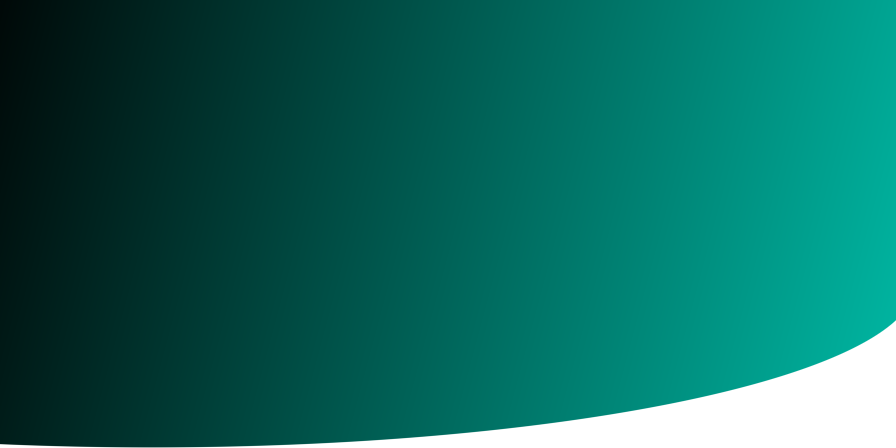
This background is drawn by a WebGL 2 fragment shader. Its source:

```glsl
#version 300 es
precision highp float;
// A dark-to-teal slanted linear gradient whose lower edge is a wide ellipse arc
// over a white ground. The ramp spans the canvas from corner to corner, and the
// arc is cut by an approximate ellipse distance with a one-pixel soft edge.

#define RAMP_ANGLE 0.2618              // tilt below horizontal, radians
#define RAMP_START vec3(0.0, 0.033, 0.029)
#define RAMP_END   vec3(0.0, 0.728, 0.647)
#define GROUND     vec3(1.0)
#define ARC_CENTER vec2(0.3385, 0.3685) // in canvas heights
#define ARC_RADII  vec2(1.706, 0.3672)

uniform vec2 u_resolution;
out vec4 fragColor;

// First-order signed distance to an axis-aligned ellipse.
float ellipseDistance(vec2 p, vec2 radii) {
    vec2 q = p / radii;
    float k = length(q);
    return k * (k - 1.0) / max(length(q / radii), 1e-4);
}

// Position along the ramp: 0 at the top left corner, 1 at the bottom right.
float rampPosition(vec2 p, vec2 size) {
    vec2 dir = vec2(cos(RAMP_ANGLE), sin(RAMP_ANGLE));
    vec2 fromTopLeft = vec2(p.x, size.y - p.y);
    return dot(fromTopLeft, dir) / dot(size, dir);
}

void main() {
    vec2 size = u_resolution / u_resolution.y;
    vec2 p = gl_FragCoord.xy / u_resolution.y;
    float pixel = 1.0 / u_resolution.y;

    vec3 panel = mix(RAMP_START, RAMP_END, rampPosition(p, size));

    // Only the lower half of the ellipse bounds the panel.
    vec2 arcPoint = p - ARC_CENTER;
    arcPoint.y = min(arcPoint.y, 0.0);
    float edge = ellipseDistance(arcPoint, ARC_RADII);
    float outside = smoothstep(-0.7 * pixel, 0.7 * pixel, edge);

    fragColor = vec4(mix(panel, GROUND, outside), 1.0);
}
```
